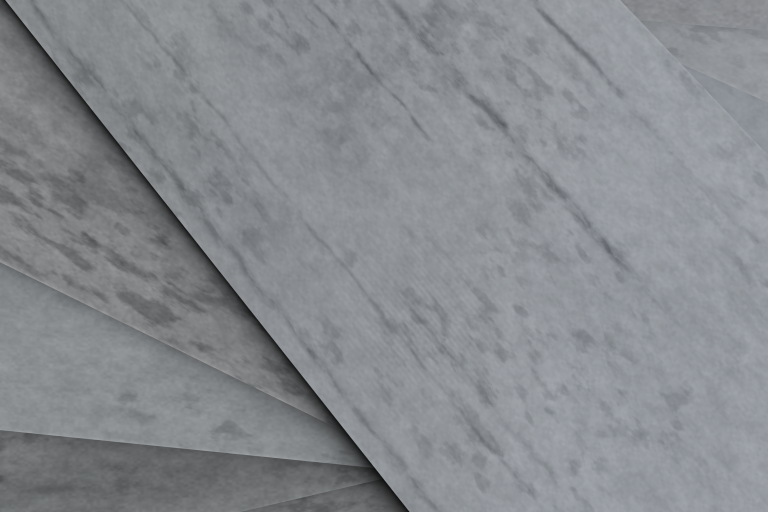
Write a WebGL 2 fragment shader that draws this texture.

```glsl
#version 300 es
precision highp float;
uniform vec2 u_resolution;
out vec4 fragColor;

float hash(vec2 p) {
  vec3 q = fract(vec3(p.xyx) * 0.1031);
  q += dot(q, q.yzx + 33.33);
  return fract((q.x + q.y) * q.z);
}

float noise(vec2 p) {
  vec2 i = floor(p), f = fract(p);
  f = f * f * (3.0 - 2.0 * f);
  return mix(mix(hash(i), hash(i + vec2(1, 0)), f.x),
             mix(hash(i + vec2(0, 1)), hash(i + vec2(1, 1)), f.x), f.y);
}

float fbm(vec2 p) {
  float sum = 0.0, amp = 0.5;
  for (int i = 0; i < 5; i++) {
    sum += amp * noise(p);
    p = mat2(1.6, 1.2, -1.2, 1.6) * p + 17.3;
    amp *= 0.5;
  }
  return sum;
}

// Signed distance to the line a-b, positive on its upper side
float side(vec2 p, vec2 a, vec2 b) {
  return dot(p - a, normalize(vec2(a.y - b.y, b.x - a.x)));
}

float bump(float x, float width) {
  return exp(-x * x / (width * width));
}

// Weathered surface; q.x runs along the grain, q.y across it
vec3 slab(vec2 q, vec3 tone, float wear) {
  float cloud = fbm(q * vec2(2.5, 8.0)) - 0.48;
  float grain = noise(q * vec2(6.0, 70.0) + 31.0) + noise(q * vec2(14.0, 130.0)) - 1.0;
  float speckle = noise(q * vec2(150.0, 200.0)) - 0.5;
  float grit = fbm(q * vec2(38.0, 60.0) + 9.0) - 0.48;
  float stain = smoothstep(0.5, 0.72, fbm(q * vec2(24.0, 50.0) + 57.0));
  stain *= smoothstep(0.42, 0.65, fbm(q * vec2(3.0, 8.0) + 83.0));
  float shade = 0.1 * cloud + 0.016 * grain + 0.045 * speckle + 0.1 * grit;
  return tone + wear * (shade - 0.09 * stain);
}

// Places a slab over what lies beneath, with a cast shadow and a lit rim
vec3 lay(vec3 under, vec3 top, float d, float shadow, float spread, float rim) {
  float px = 0.7 / u_resolution.y;
  under *= 1.0 - shadow * exp(min(d, 0.0) / spread);
  top += rim * exp(-max(d, 0.0) / 0.003);
  return mix(under, top, smoothstep(-px, px, d));
}

// Grain coordinates for a slab lying at the given slope
vec2 along(vec2 p, float slope) {
  vec2 dir = normalize(vec2(1.0, slope));
  return vec2(dot(p, dir), dot(p, vec2(-dir.y, dir.x)));
}

vec3 leftFan(vec2 p) {
  float low = side(p, vec2(0.469, 0.0), vec2(0.752, 0.066));
  float mid = side(p, vec2(0.0, 0.16), vec2(0.732, 0.086));
  float high = side(p, vec2(0.0, 0.488), vec2(0.674, 0.156));
  vec3 col = slab(along(p, 0.2) + 4.0, vec3(0.45, 0.455, 0.46), 0.8);
  vec3 third = slab(along(p, 0.1) + 7.0, vec3(0.475, 0.485, 0.49), 0.9);
  third -= 0.1 * bump(p.y - 0.04 - 0.08 * p.x, 0.05) * fbm(p * vec2(12, 45));
  col = lay(col, third, low, 0.15, 0.012, 0.06);
  vec3 second = slab(along(p, -0.16) + 11.0, vec3(0.54, 0.555, 0.565), 0.8);
  col = lay(col, second, mid, 0.25, 0.022, 0.08);
  vec3 first = slab(along(p, -0.6) + 15.0, vec3(0.525, 0.532, 0.54), 1.0);
  float dirt = smoothstep(0.4, 0.65, fbm(along(p, -0.6) * vec2(16, 48)));
  first -= 0.1 * dirt * (bump(p.y - 0.62 + 0.65 * p.x, 0.13) + 0.25);
  return lay(col, first, high, 0.25, 0.02, 0.08);
}

vec3 rightFan(vec2 p) {
  vec3 col = slab(along(p, -0.6) + 21.0, vec3(0.575, 0.595, 0.62), 0.5);
  vec3 second = slab(along(p, -0.3) + 25.0, vec3(0.57, 0.585, 0.6), 0.6);
  col = lay(col, second, side(p, vec2(1.32, 0.88), vec2(1.5, 0.80)), 0.05, 0.01, 0.04);
  vec3 first = slab(along(p, -0.08) + 29.0, vec3(0.535, 0.545, 0.56), 0.9);
  return lay(col, first, side(p, vec2(1.25, 0.96), vec2(1.5, 0.94)), 0.1, 0.01, 0.03);
}

vec3 mainSlab(vec2 p, float u) {
  float v = dot(p, vec2(0.66, -0.75));
  vec3 tone = mix(vec3(0.535, 0.55, 0.562), vec3(0.59, 0.608, 0.63),
                  smoothstep(0.2, 1.4, p.x + 0.2 * (1.0 - p.y)));
  vec3 col = slab(vec2(v, u * 0.94) + 41.0, tone, 0.75);
  // Long dark veins, wandering slightly and broken into gritty patches
  float w = u + 0.02 * (fbm(vec2(v * 14.0, 3.0)) - 0.48);
  float patches = smoothstep(0.35, 0.62, fbm(vec2(v * 28.0, u * 75.0) + 5.0));
  float vein = 0.65 * bump(w - 0.045, 0.009);
  vein += bump(w - 0.642, 0.01) * smoothstep(-0.4, -0.1, v) * smoothstep(0.7, 0.3, v);
  vein += 0.9 * bump(w - 0.866, 0.007) * mix(1.0, 0.4, smoothstep(0.15, 0.25, v));
  vein += 0.8 * bump(w - 0.515, 0.005) * smoothstep(0.04, -0.02, v);
  vein += 0.4 * bump(w - 0.205, 0.005) + 0.4 * bump(w - 0.26, 0.009) * smoothstep(0.1, 0.3, v);
  col -= 0.17 * vein * (0.3 + 0.7 * patches);
  // Soft smudges and a band of fine ridges
  float smudge = bump(length(p - vec2(0.69, 0.8)), 0.13) + bump(length(p - vec2(0.87, 0.93)), 0.1);
  col -= 0.06 * smudge * smoothstep(0.35, 0.65, fbm(p * 34.0));
  float ridges = sin(u * 620.0 + 5.0 * noise(vec2(v * 6.0, u * 20.0)));
  return col + 0.012 * ridges * bump(length(p - vec2(0.83, 0.36)), 0.15);
}

void main() {
  vec2 p = gl_FragCoord.xy / u_resolution.y;
  float leftEdge = side(p, vec2(0.01, 1.0), vec2(0.80, 0.0));
  float rightEdge = -side(p, vec2(1.211, 1.0), vec2(1.5, 0.697));
  float u = leftEdge / max(leftEdge + rightEdge, 0.1);
  bool onRight = p.x > 1.1;

  vec3 col = onRight ? rightFan(p) : leftFan(p);
  // Contact shadow beneath the left edge deepens toward the lower corner
  float deep = smoothstep(0.5, 0.0, p.y);
  float contact = onRight ? 0.0 : 0.78;
  col *= 1.0 - contact * exp(min(leftEdge, 0.0) / mix(0.009, 0.016, deep));
  col = lay(col, mainSlab(p, u), min(leftEdge, rightEdge),
            onRight ? 0.05 : 0.4, 0.035, 0.03);
  fragColor = vec4(clamp(col, 0.0, 1.0), 1.0);
}
```
